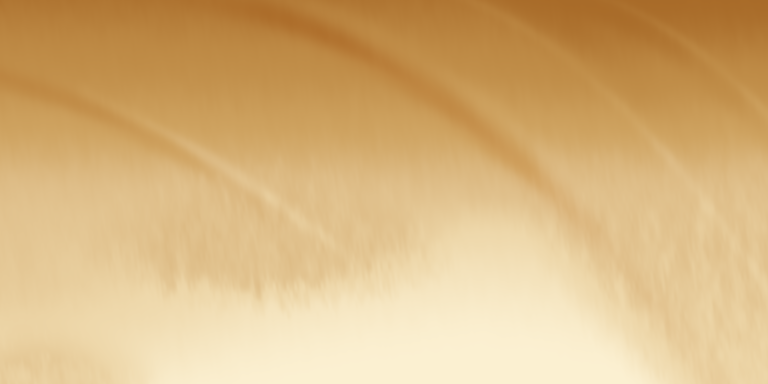
Give the GLSL for this background, as a Shadertoy shader.

```glsl
// Golden silk backdrop: a vertical amber-to-cream ramp crossed by curved folds.
// Every part shifts one scalar tone, which a palette then turns into colour;
// soft stains with fibrous edges are made from stretched value noise.

const vec3 AMBER = vec3(0.66, 0.42, 0.16);
const vec3 OCHRE = vec3(0.75, 0.55, 0.28);
const vec3 GOLD  = vec3(0.81, 0.64, 0.38);
const vec3 SAND  = vec3(0.87, 0.74, 0.53);
const vec3 WHEAT = vec3(0.93, 0.84, 0.66);
const vec3 CREAM = vec3(0.985, 0.94, 0.82);

float hash(vec2 cell) {
    vec3 q = fract(cell.xyx * 0.1031);
    q += dot(q, q.yzx + 33.33);
    return fract((q.x + q.y) * q.z);
}

float noise(vec2 p) {
    vec2 cell = floor(p), f = fract(p);
    f = f * f * (3.0 - 2.0 * f);
    float low = mix(hash(cell), hash(cell + vec2(1, 0)), f.x);
    float high = mix(hash(cell + vec2(0, 1)), hash(cell + vec2(1, 1)), f.x);
    return mix(low, high, f.y);
}

// Slightly slanted vertical strands in the range -1 to 1
float fibres(vec2 p) {
    float sum = 0.0, weight = 0.45;
    vec2 scale = vec2(36.0, 12.0);
    p.x -= 0.12 * p.y;
    for (int i = 0; i < 3; i++) {
        sum += weight * (2.0 * noise(p * scale) - 1.0);
        scale *= vec2(2.0, 1.8);
        weight *= 0.75;
    }
    return sum;
}

vec3 palette(float tone) {
    vec3 col = mix(AMBER, OCHRE, smoothstep(0.0, 0.25, tone));
    col = mix(col, GOLD, smoothstep(0.22, 0.42, tone));
    col = mix(col, SAND, smoothstep(0.38, 0.54, tone));
    col = mix(col, WHEAT, smoothstep(0.50, 0.68, tone));
    return mix(col, CREAM, smoothstep(0.62, 0.98, tone));
}

// Signed distance to a falling curve, positive below it
float foldDistance(vec2 p, vec2 start, float slope, float bend) {
    float u = p.x - start.x;
    float ahead = max(u, 0.0);
    float depth = start.y + slope * u + bend * u * ahead;
    float grade = slope + 2.0 * bend * ahead;
    return (p.y - depth) * inversesqrt(1.0 + grade * grade);
}

float ridge(float dist, float width) {
    float r = dist / width;
    return exp(-r * r);
}

// Soft-edged ellipse, 1 inside and 0 outside
float stain(vec2 p, vec2 centre, vec2 radius, float softness) {
    float r = length((p - centre) / radius);
    return 1.0 - smoothstep(1.0 - softness, 1.0 + softness, r);
}

void mainImage(out vec4 fragColor, in vec2 fragCoord) {
    // x runs 0 to 2 and y is the depth below the top edge
    vec2 p = fragCoord / iResolution.y;
    p.x *= 2.0 * iResolution.y / iResolution.x;
    p.y = 1.0 - p.y;
    float strands = fibres(p);
    vec2 frayed = p + vec2(0.015, 0.035) * strands;

    // Base ramp, dimmed toward the lower left and the upper right
    float tone = 0.09 + 0.90 * p.y;
    tone -= 0.20 * smoothstep(0.9, 0.0, p.x) * smoothstep(0.45, 0.85, p.y);
    tone -= 0.08 * smoothstep(1.2, 1.7, p.x) * smoothstep(0.4, 0.0, p.y);
    tone += 0.06 * ridge(p.x - 1.25, 0.3) * smoothstep(0.5, 0.7, p.y);

    // Frayed stains and the shaded cloth on the right
    float middle = stain(frayed, vec2(0.70, 0.62), vec2(0.40, 0.15), 0.38);
    float corner = stain(frayed, vec2(0.10, 1.02), vec2(0.25, 0.15), 0.45);
    float edge = foldDistance(frayed, vec2(1.25, 0.45), 1.15, 0.35);
    float cloth = smoothstep(0.06, -0.13, edge) * smoothstep(1.15, 1.45, p.x);
    cloth *= smoothstep(0.35, 0.65, p.y);
    tone = mix(tone, 0.525, 0.8 * middle);
    tone = mix(tone, 0.55, 0.75 * corner);
    tone = mix(tone, 0.47 + 0.12 * p.y, 0.85 * cloth);

    // Curved folds
    float sweep = foldDistance(p, vec2(0.52, 0.0), 0.12, 0.46);
    float outer = foldDistance(p, vec2(1.25, 0.0), 0.45, 0.72);
    float tip   = foldDistance(p, vec2(1.59, 0.0), 0.40, 0.80);
    float left  = foldDistance(p, vec2(0.0, 0.17), 0.28, 0.30);
    float sweepShade = ridge(sweep - 0.005, 0.035) * smoothstep(0.35, 0.9, p.x);
    sweepShade *= 1.0 - 0.75 * smoothstep(0.4, 0.7, p.y);
    float leftShade = ridge(left - 0.03, 0.028) * smoothstep(0.95, 0.1, p.x);
    tone -= 0.09 * sweepShade + 0.08 * leftShade;
    tone += 0.04 * ridge(sweep + 0.055, 0.03) * smoothstep(0.6, 0.2, p.y);
    tone += 0.035 * ridge(outer - 0.01, 0.016);
    tone -= 0.035 * ridge(outer + 0.05, 0.05) * smoothstep(0.6, 0.1, p.y);
    tone += 0.04 * ridge(tip, 0.014) - 0.03 * ridge(tip - 0.04, 0.03);
    tone += 0.055 * ridge(left, 0.018) * smoothstep(0.1, 0.45, p.x)
          * smoothstep(0.9, 0.45, p.y);

    // Woven grain, strongest where the cloth is stained
    tone += strands * (0.014 + 0.035 * max(middle, max(corner, cloth)));

    vec3 col = palette(clamp(tone, 0.0, 1.0));
    col += (sweepShade + 0.5 * leftShade) * vec3(0.005, -0.012, -0.012);
    fragColor = vec4(col, 1.0);
}
```
